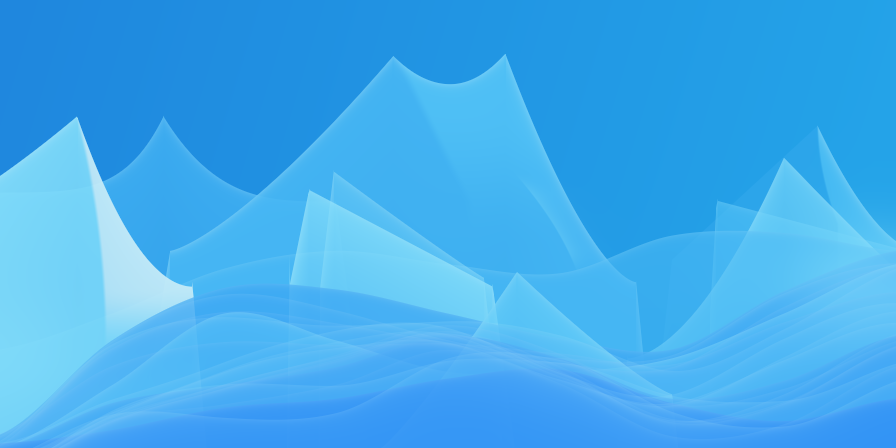
This background is drawn by a WebGL 2 fragment shader. Its source:

```glsl
#version 300 es
precision highp float;
// Translucent blue peaks and sails rising above layered, flowing waves.
// Curved flanks and splines give each layer's height; every layer is then
// blended as a veil with a fading body and a thin bright rim.
uniform vec2 u_resolution;
out vec4 fragColor;

const vec3 SKY_LEFT = vec3(0.12, 0.53, 0.87);
const vec3 SKY_RIGHT = vec3(0.14, 0.64, 0.91);
const vec3 AZURE = vec3(0.25, 0.69, 0.95);
const vec3 BRIGHT = vec3(0.33, 0.77, 0.97);
const vec3 CYAN = vec3(0.52, 0.87, 0.98);
const vec3 PALE = vec3(0.77, 0.92, 0.97);
const vec3 DEEP = vec3(0.16, 0.53, 0.96);

float hash(float n) {
    n = fract(n * 0.1031);
    n *= n + 33.33;
    return fract(n * (n + n));
}

// Height of a peak with two bent flanks, dropping away past its feet.
float peak(float x, vec2 apex, vec2 left, vec2 right, vec2 bend) {
    bool onLeft = x < apex.x;
    vec2 foot = onLeft ? left : right;
    float t = (x - apex.x) / (foot.x - apex.x);
    float rise = pow(max(1.0 - t, 0.0), onLeft ? bend.x : bend.y);
    return mix(foot.y, apex.y, rise) - 3.0 * max(t - 1.0, 0.0);
}

// Smooth height through nine evenly spaced knots.
float wave(float x, float knots[9]) {
    float s = clamp(x * 4.0, 0.0, 7.999);
    int i = int(s);
    float t = fract(s);
    float a = knots[max(i - 1, 0)], b = knots[i];
    float c = knots[i + 1], d = knots[min(i + 2, 8)];
    return b + 0.5 * t * (c - a + t * (2.0 * a - 5.0 * b + 4.0 * c - d
        + t * (3.0 * (b - c) + d - a)));
}

// Signed horizontal offset from a bowed crease.
float crease(vec2 p, vec2 top, vec2 foot, float bow) {
    float t = clamp((top.y - p.y) / (top.y - foot.y), 0.0, 1.0);
    return p.x - mix(top.x, foot.x, t) - bow * 4.0 * t * (1.0 - t);
}

// Blend a layer whose surface lies "depth" above the point.
vec3 veil(vec3 base, float depth, vec3 tint, float alpha, float fade, float rim) {
    float pixels = depth / max(length(vec2(dFdx(depth), dFdy(depth))), 1e-5);
    float cover = clamp(pixels + 0.5, 0.0, 1.0);
    float inside = max(depth, 0.0);
    float edge = exp(-max(pixels, 0.0) / (0.008 * u_resolution.y));
    base = mix(base, tint, cover * alpha * exp(-inside / fade));
    return mix(base, PALE, cover * rim * edge);
}

vec3 glow(vec3 base, vec2 p, vec2 center, vec2 size, vec3 tint, float alpha) {
    vec2 q = (p - center) / size;
    return mix(base, tint, alpha * exp(-dot(q, q)));
}

void main() {
    vec2 p = gl_FragCoord.xy / u_resolution * vec2(2.0, 1.0);
    float x = p.x, y = p.y;
    vec3 col = mix(SKY_LEFT, SKY_RIGHT, clamp(x * 0.5 + 0.15 * (0.8 - y), 0.0, 1.0));

    // Distant peak and the broad twin summit
    float h = peak(x, vec2(0.365, 0.74), vec2(-0.1, 0.57), vec2(0.75, 0.55), vec2(5.6, 3.3));
    col = veil(col, h - y, AZURE, 0.85, 1.5, 0.2);
    vec2 saddle = vec2(1.005, 0.812);
    float h1 = peak(x, vec2(0.878, 0.875), vec2(0.38, 0.44), saddle, vec2(1.33, 2.0));
    float h2 = peak(x, vec2(1.128, 0.88), saddle, vec2(1.42, 0.37), vec2(2.0, 1.53));
    float facet = smoothstep(-0.005, 0.02, crease(p, vec2(0.878, 0.875), vec2(1.04, 0.55), 0.0));
    vec3 rock = mix(mix(AZURE, BRIGHT, 0.35), BRIGHT, facet * smoothstep(0.45, 0.75, y));
    col = veil(col, (x < saddle.x ? h1 : h2) - y, rock, 0.9, 3.0, 0.28);
    float fold = crease(p, vec2(1.146, 0.617), vec2(1.29, 0.39), 0.015);
    float foldSpan = smoothstep(0.38, 0.45, y) * (1.0 - smoothstep(0.56, 0.62, y));
    col = mix(col, CYAN, 0.3 * foldSpan * smoothstep(-0.003, 0.002, fold) * exp(-max(fold, 0.0) / 0.03));

    // Peaks on the right
    vec2 tip = vec2(1.825, 0.719);
    float wing = smoothstep(-0.003, 0.003, crease(p, tip, vec2(1.87, 0.5), -0.01));
    h = peak(x, tip, vec2(1.5, 0.42), vec2(2.05, 0.44), vec2(1.0, 1.7));
    col = veil(col, h - y, mix(AZURE, BRIGHT, wing), mix(0.3, 0.75, wing), 0.8, 0.3 * wing);
    h = peak(x, vec2(1.6, 0.552), vec2(1.585, 0.3), vec2(2.1, 0.42), vec2(1.0));
    col = veil(col, h - y, BRIGHT, 0.55, 0.5, 0.12);
    h = peak(x, vec2(1.75, 0.648), vec2(1.4, 0.2), vec2(2.0, 0.4), vec2(1.75, 1.05));
    col = veil(col, h - y, mix(BRIGHT, CYAN, 0.6), 0.75, 0.5, 0.2);

    // Back swell and the twin shards before the mountain
    h = wave(x, float[9](0.22, 0.30, 0.40, 0.44, 0.41, 0.39, 0.474, 0.48, 0.44));
    col = veil(col, h - y, mix(AZURE, BRIGHT, 0.4), 0.6, 2.0, 0.14);
    h = peak(x, vec2(0.745, 0.617), vec2(0.715, 0.36), vec2(1.08, 0.38), vec2(1.0, 1.05));
    col = veil(col, h - y, CYAN, 0.35, 0.25, 0.2);
    h = peak(x, vec2(0.69, 0.576), vec2(0.646, 0.36), vec2(1.1, 0.36), vec2(1.0));
    col = veil(col, h - y, CYAN, 0.75, 0.35, 0.2);

    // Pale folded sail on the left
    tip = vec2(0.172, 0.74);
    float lit = smoothstep(-0.004, 0.006, crease(p, tip, vec2(0.235, 0.22), 0.017));
    h = peak(x, tip, vec2(-0.2, 0.5), vec2(0.43, 0.36), vec2(1.3, 1.94));
    vec3 cloth = mix(mix(BRIGHT, CYAN, 0.95 - 0.7 * x), PALE, lit * smoothstep(0.2, 0.36, y));
    col = veil(col, h - y, cloth, 0.93, 3.0, 0.35);

    // Middle waves, with a pale sheet sweeping up to the right
    float ridge = wave(x, float[9](0.03, 0.24, 0.357, 0.354, 0.30, 0.245, 0.22, 0.35, 0.44));
    col = veil(col, ridge - y, mix(AZURE, DEEP, 0.25), 0.75, 1.2, 0.16);
    h = wave(x, float[9](0.0, 0.14, 0.30, 0.24, 0.17, 0.17, 0.20, 0.30, 0.41));
    col = veil(col, h - y, BRIGHT, 0.55, 0.3, 0.2);
    col = glow(col, p, vec2(1.95, 0.36), vec2(0.2, 0.13), CYAN, 0.55);
    col = glow(col, p, vec2(0.0, 0.2), vec2(0.22, 0.14), CYAN, 0.5);
    h = peak(x, vec2(1.154, 0.393), vec2(0.85, 0.0), vec2(1.5, 0.12), vec2(1.15, 1.2));
    col = veil(col, h - y, mix(BRIGHT, CYAN, 0.35), 0.75, 0.35, 0.2);

    // Front waves deepen toward the bottom
    float front = wave(x, float[9](0.0, 0.10, 0.14, 0.18, 0.25, 0.20, 0.11, 0.15, 0.25));
    col = veil(col, front - y, mix(AZURE, DEEP, 0.4), 0.65, 0.8, 0.14);
    h = wave(x, float[9](0.01, 0.04, 0.09, 0.11, 0.155, 0.175, 0.10, 0.06, 0.11));
    col = veil(col, h - y, DEEP, 0.75, 1.5, 0.16);

    // Fine gauzy strands between the ridge and the front wave
    for (int i = 0; i < 14; i++) {
        float r = hash(float(i) + 3.7), s = hash(float(i) + 41.3);
        float sway = 0.035 * sin(x * (3.0 + 4.0 * s) + 6.283 * r);
        h = mix(ridge, front, 0.1 + 1.2 * r) + sway - 0.02;
        col = veil(col, h - y, mix(DEEP, CYAN, s), 0.11, 0.08, 0.11);
    }
    fragColor = vec4(col, 1.0);
}
```
